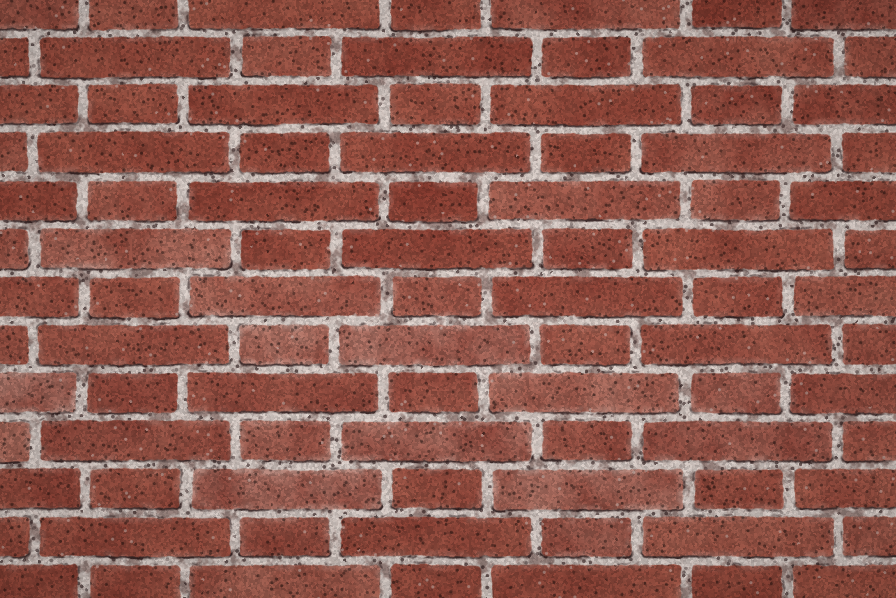
A Shadertoy shader for this texture:

```glsl
// Weathered red brick wall: long and short bricks alternating in rough pale mortar.

const float ROW_HEIGHT = 0.0803;   // all lengths in canvas heights
const float PERIOD = 0.504;        // one long plus one short brick
const float LONG_WIDTH = 0.336;
const float FIRST_JOINT = 0.056;
const float TOP_JOINT = 0.9453;
const vec2 MORTAR_GAP = vec2(0.0170, 0.0135);

const vec3 DEEP_RED = vec3(0.47, 0.205, 0.165);
const vec3 WARM_RED = vec3(0.59, 0.325, 0.265);
const vec3 DUST = vec3(0.68, 0.52, 0.48);
const vec3 PALE_MORTAR = vec3(0.79, 0.75, 0.73);
const vec3 DIRTY_MORTAR = vec3(0.56, 0.48, 0.46);
const vec3 CREVICE = vec3(0.17, 0.10, 0.10);

float hash(vec2 p) {
    vec3 q = fract(p.xyx * vec3(0.1031, 0.1030, 0.0973));
    q += dot(q, q.yzx + 33.33);
    return fract((q.x + q.y) * q.z);
}

vec2 hash2(vec2 p) {
    return vec2(hash(p), hash(p + 71.7));
}

// Distance to the nearest scattered point (x) and that point's random value (y)
vec2 cellular(vec2 p) {
    vec2 cell = floor(p), nearest = vec2(9.0, 0.0);
    for (int j = -1; j <= 1; j++)
    for (int i = -1; i <= 1; i++) {
        vec2 c = cell + vec2(i, j);
        float d = length(c + hash2(c) - p);
        if (d < nearest.x) nearest = vec2(d, hash(c + 19.3));
    }
    return nearest;
}

// Layered, rotated sines, roughly -1 to 1
float waves(vec2 p) {
    float sum = 0.0, amplitude = 0.5;
    for (int i = 0; i < 5; i++) {
        p = mat2(0.8, 0.6, -0.6, 0.8) * p * 1.8 + 1.7;
        sum += amplitude * sin(p.x + 1.4 * sin(p.y));
        amplitude *= 0.65;
    }
    return sum;
}

float roundedBox(vec2 p, vec2 halfSize, float radius) {
    vec2 q = abs(p) - halfSize + radius;
    return length(max(q, 0.0)) + min(max(q.x, q.y), 0.0) - radius;
}

// Finds the brick around p: its id, the local position and its half size
void findBrick(vec2 p, out vec2 id, out vec2 local, out vec2 halfSize) {
    float row = floor((TOP_JOINT - p.y) / ROW_HEIGHT);
    float x = p.x - FIRST_JOINT - 0.5 * PERIOD * mod(row, 2.0);
    x += 0.006 * (hash(vec2(row + 5.0, 3.0)) - 0.5);
    float u = mod(x, PERIOD);
    float isShort = step(LONG_WIDTH, u);
    float width = mix(LONG_WIDTH, PERIOD - LONG_WIDTH, isShort);
    id = vec2(2.0 * floor(x / PERIOD) + isShort, row) + 20.0;
    local = vec2(u - isShort * LONG_WIDTH - 0.5 * width,
                 TOP_JOINT - (row + 0.5) * ROW_HEIGHT);
    local.y = p.y - local.y;
    halfSize = 0.5 * (vec2(width, ROW_HEIGHT) - MORTAR_GAP);
}

vec3 mortarColor(vec2 p, float grain) {
    vec2 crumbs = cellular(p * 130.0);
    float dirt = smoothstep(0.1, 0.9, waves(p * 30.0)) + 0.45 * crumbs.y * crumbs.x;
    vec3 color = mix(PALE_MORTAR, DIRTY_MORTAR, clamp(dirt, 0.0, 1.0));
    float pit = smoothstep(0.84, 0.95, crumbs.y) * smoothstep(0.55, 0.25, crumbs.x);
    return mix(color, CREVICE, 0.65 * pit) * (0.90 + 0.2 * grain);
}

vec3 brickColor(vec2 p, vec2 id, float d, float grain) {
    vec2 offset = 9.0 * hash2(id);
    float tone = hash(id + 4.1);
    float blotch = waves(p * 13.0 + offset);
    vec3 color = mix(DEEP_RED, WARM_RED, clamp(0.25 + 0.4 * tone + 0.3 * blotch, 0.0, 1.0));

    // Dusty film: strongest low on the wall, on some bricks and along their edges
    float band = exp(-pow((p.y - 0.34) / 0.22, 2.0));
    float dusty = smoothstep(0.45, 1.0, hash(id + 8.6)) * (0.15 + 0.55 * band);
    float rim = smoothstep(-0.014, 0.0, d) * smoothstep(-0.5, 0.7, waves(p * 32.0 + offset));
    float film = dusty * (0.65 + 0.4 * blotch) + rim * (0.35 + 0.4 * dusty);
    color = mix(color, DUST, clamp(film + 0.12 * band, 0.0, 0.9));

    // Sandy grain, dark pits and a few light chips
    vec2 pits = cellular(p * 110.0 + offset);
    float spot = smoothstep(0.42, 0.15, pits.x);
    color *= 0.86 + 0.28 * grain;
    color *= 1.0 - 0.4 * spot * step(0.84, pits.y);
    return mix(color, PALE_MORTAR, 0.45 * spot * step(pits.y, 0.025));
}

void mainImage(out vec4 fragColor, in vec2 fragCoord) {
    vec2 p = fragCoord / iResolution.y;
    float pixel = 1.0 / iResolution.y;
    vec2 wobble = vec2(waves(p * 11.0), waves(p * 9.0 + 6.0));
    vec2 id, local, halfSize;
    findBrick(p + 0.0012 * wobble, id, local, halfSize);

    // Slightly shifted bricks with chipped outlines
    local += 0.003 * (hash2(id + 2.5) - 0.5);
    halfSize -= 0.0015 * hash2(id + 6.2);
    float chips = 0.0011 * waves(p * 75.0) + 0.0016 * (cellular(p * 90.0).x - 0.5);
    float d = roundedBox(local, halfSize, 0.006) + chips;
    float grain = cellular(p * 260.0).y;

    // Mortar, broken shadow below each brick, then the brick face
    vec3 color = mortarColor(p, grain);
    float below = smoothstep(-0.6, -0.95, local.y / halfSize.y);
    float shadow = below * smoothstep(0.0055, 0.001, d) * smoothstep(-0.7, 0.3, waves(p * 24.0 + 3.0));
    float crack = smoothstep(0.35, 0.9, waves(p * 38.0 + 8.0)) * smoothstep(0.004, 0.0, abs(d - 0.002));
    color = mix(color, CREVICE, clamp(0.85 * shadow + 0.55 * crack, 0.0, 0.9));
    float face = smoothstep(pixel, -pixel, d);
    color = mix(color, brickColor(p, id, d, grain), face);

    // Soft darkening towards the corners
    vec2 fromCenter = fragCoord / iResolution.xy - 0.5;
    color *= 1.04 - 0.3 * dot(fromCenter, fromCenter);
    fragColor = vec4(color, 1.0);
}
```
